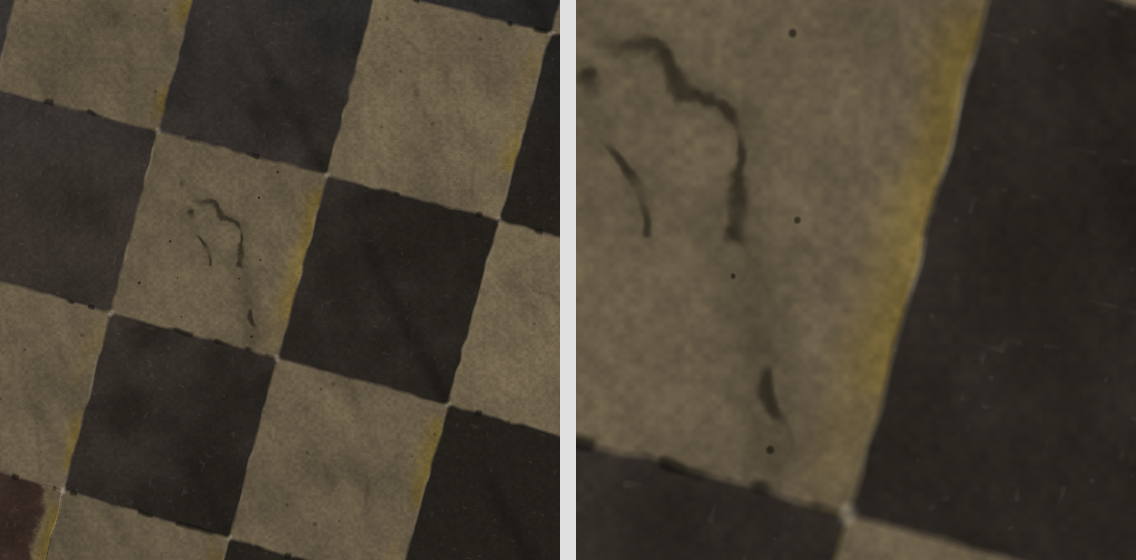
Left, the full canvas; right, a detail of the centre.
Write a Shadertoy shader that draws this texture.

```glsl
// A worn checkerboard floor of stone tiles, seen tilted and slightly in perspective.
// A projective grid gives tile coordinates; layered value noise adds mottling,
// veins, cracks, pits, pale seams and one chipped, reddish tile.

float hash(vec2 p) {
    return fract(sin(dot(p, vec2(127.1, 311.7))) * 43758.5453);
}

float noise(vec2 p) {
    vec2 i = floor(p), f = fract(p);
    f = f * f * (3.0 - 2.0 * f);
    return mix(mix(hash(i), hash(i + vec2(1, 0)), f.x),
               mix(hash(i + vec2(0, 1)), hash(i + vec2(1, 1)), f.x), f.y);
}

float fbm(vec2 p) {
    float sum = 0.0, amp = 0.5;
    for (int k = 0; k < 5; k++) {
        sum += amp * noise(p);
        p = mat2(1.6, 1.2, -1.2, 1.6) * p + 7.3;
        amp *= 0.5;
    }
    return sum;
}

float segment(vec2 p, vec2 a, vec2 b) {
    vec2 d = b - a;
    return length(p - a - d * clamp(dot(p - a, d) / dot(d, d), 0.0, 1.0));
}

// Tile coordinates: x runs right along a row, y runs down a column
vec2 floorGrid(vec2 uv) {
    vec2 p = uv - vec2(0.496, 0.3607);
    vec2 across = vec2(0.3014, -0.0827) + 0.010 * p;
    vec2 down = vec2(-0.0872, -0.3242) - 0.007 * p;
    return inverse(mat2(across, down)) * p;
}

vec3 lightStone(vec2 f, vec2 id, vec2 uv) {
    vec2 q = f + 5.0 * id;
    float mottle = fbm(q * 4.0 + 20.0);
    float streak = fbm(vec2(q.x + q.y, 4.0 * (q.x - q.y)) * 2.0 + 40.0);
    float tone = 0.52 + 1.0 * (mottle - 0.5) + 0.7 * (streak - 0.5);
    tone += 0.25 * (uv.x - 0.45) + 0.15 * (hash(id) - 0.5);
    vec3 col = mix(vec3(0.34, 0.30, 0.235), vec3(0.46, 0.41, 0.315), clamp(tone, 0.0, 1.0));

    // Cracks, strongest in the central tile
    float strength = id == vec2(-1) ? 1.0 : 0.18;
    vec2 w = f + 0.12 * (vec2(fbm(q * 7.0), fbm(q * 7.0 + 31.0)) - 0.5);
    float crack = min(segment(w, vec2(0.20, 0.22), vec2(0.60, 0.42)),
                      segment(w, vec2(0.60, 0.42), vec2(0.85, 0.95)));
    crack = min(crack, segment(w, vec2(0.30, 0.36), vec2(0.48, 0.60)));
    float broken = smoothstep(0.35, 0.6, noise(q * 11.0));
    col *= 1.0 - 0.42 * strength * broken * smoothstep(0.022, 0.003, crack);
    col *= 1.0 - 0.12 * strength * smoothstep(0.09, 0.0, crack);

    // Scattered pits
    for (int k = 0; k < 9; k++) {
        vec2 seed = id + float(k) * 3.7;
        vec2 c = vec2(hash(seed), hash(seed + 19.0));
        float r = 0.006 + 0.012 * hash(seed + 5.0);
        col *= 1.0 - (0.15 + 0.35 * strength) * smoothstep(r, 0.3 * r, length(f - c));
    }

    // Yellowed right border
    float yellow = smoothstep(0.86, 1.0, f.x) * smoothstep(0.25, 0.7, noise(q * 6.0));
    return col + yellow * vec3(0.03, 0.01, -0.08);
}

vec3 darkStone(vec2 f, vec2 id, vec2 uv) {
    vec2 q = f + 5.0 * id;
    float shade = 0.75 * uv.x + 0.5 * (1.0 - uv.y) + 0.9 * (fbm(q * 4.0) - 0.5);
    vec3 col = mix(vec3(0.225, 0.20, 0.18), vec3(0.14, 0.125, 0.105), smoothstep(0.05, 0.95, shade));
    col += vec3(-0.01, 0.0, 0.012) * smoothstep(0.6, 1.0, uv.y);
    // Soft shadow along the diagonal
    float band = exp(-pow((f.x - f.y) / 0.07, 2.0)) * smoothstep(0.1, 0.5, f.x);
    col *= 1.0 - 0.16 * band * smoothstep(0.2, 0.5, uv.x);
    // Sparse pale flecks
    float fleck = smoothstep(0.86, 0.96, noise(q * 40.0));
    return col + 0.035 * fleck;
}

void mainImage(out vec4 fragColor, in vec2 fragCoord) {
    vec2 uv = fragCoord / iResolution.xy;
    vec2 g = floorGrid(uv);
    g += 0.014 * (vec2(noise(uv * 45.0), noise(uv * 45.0 + 9.0)) - 0.5);
    vec2 id = floor(g), f = g - id;

    // Smoothed checker: 1 on light tiles, 0 on dark ones
    vec2 side = clamp(sin(3.14159 * g) / 0.03, -1.0, 1.0);
    float checker = 0.5 + 0.5 * side.x * side.y;
    vec3 dark = darkStone(f, id, uv);

    // Chipped reddish tile with a ragged pale margin
    if (id == vec2(-2, 1)) {
        float ragged = f.x + 0.22 * (fbm(g * 9.0) - 0.5);
        checker = max(checker, smoothstep(0.86, 0.92, ragged));
        dark += vec3(0.03, 0.0, -0.005);
    }
    vec3 col = mix(dark, lightStone(f, id, uv), checker);

    // Patchy pale joints, dark nicks and bright crumbs at the corners
    vec2 gap = abs(g - round(g));
    float patchy = smoothstep(0.3, 0.75, noise(g * 9.0 + 3.0));
    col += vec3(0.10, 0.095, 0.085) * patchy * smoothstep(0.013, 0.002, gap.x);
    col += vec3(0.035, 0.03, 0.03) * patchy * smoothstep(0.014, 0.002, gap.y);
    float nick = smoothstep(0.68, 0.85, noise(g * 17.0)) * smoothstep(0.022, 0.004, gap.y);
    col *= 1.0 - 0.45 * nick;
    col += 0.14 * smoothstep(0.028, 0.006, length(gap));

    // Fine grain
    col *= 1.0 + 0.14 * (noise(uv * 170.0) - 0.5) + 0.08 * (noise(uv * 330.0) - 0.5);
    fragColor = vec4(col, 1.0);
}
```
